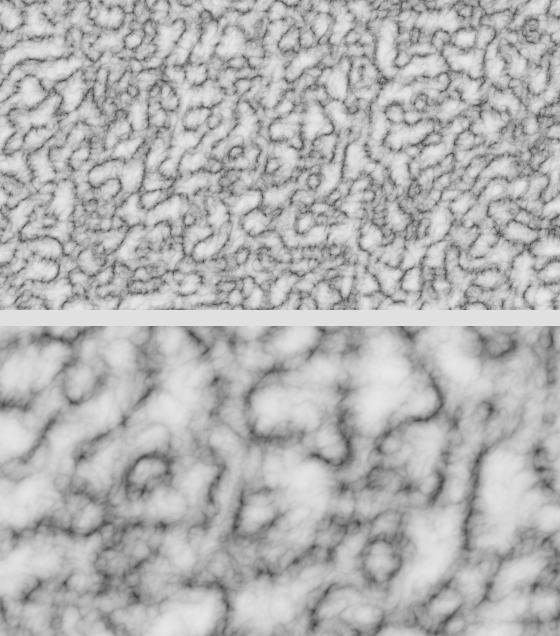
Top: the whole. Bottom: its middle third, enlarged.
A Shadertoy shader for this texture:

```glsl
// Draws grey crinkled turbulence: thin dark creases around pale, finely veined patches.

const float CELLS_PER_HEIGHT = 14.0;
const int OCTAVES = 4;
const vec2 SHEAR = vec2(0.08, 0.13);
const float CREASE_GREY = 0.20;
const float PATCH_GREY = 0.93;
const float TONE_CURVE = 3.9;

// Integer hash of a lattice cell, from 0 to 1
float hash(vec2 cell, uint seed) {
    uvec2 q = uvec2(ivec2(cell)) * uvec2(1597u, 3812u + 203u);
    uint n = (q.x ^ (q.y * 7919u) ^ (seed * 6151u)) * 2654435u;
    n = (n ^ (n >> 15)) * 73471u;
    n = (n ^ (n >> 13)) * 95279u;
    n ^= n >> 16;
    return float(n & 65535u) / 65535.0;
}

// Unit gradient lying close to one of the four axis directions
vec2 axisGradient(vec2 cell, uint seed) {
    float quarter = floor(hash(cell, seed) * 3.999);
    float jitter = hash(cell, seed + 17u) - 0.5;
    float angle = 1.5708 * quarter + jitter;
    return vec2(cos(angle), sin(angle));
}

float cornerRamp(vec2 cell, vec2 corner, vec2 f, uint seed) {
    return dot(axisGradient(cell + corner, seed), f - corner);
}

float gradientNoise(vec2 p, uint seed) {
    vec2 cell = floor(p);
    vec2 f = p - cell;
    vec2 w = f * f * f * (f * (f * 6.0 - 15.0) + 10.0);
    float low = mix(cornerRamp(cell, vec2(0, 0), f, seed),
                    cornerRamp(cell, vec2(1, 0), f, seed), w.x);
    float high = mix(cornerRamp(cell, vec2(0, 1), f, seed),
                     cornerRamp(cell, vec2(1, 1), f, seed), w.x);
    return mix(low, high, w.y);
}

mat2 rotation(float angle) {
    float c = cos(angle), s = sin(angle);
    return mat2(c, s, -s, c);
}

// Folded noise: every octave adds creases where it crosses zero
float turbulence(vec2 p) {
    float total = 0.0;
    float amplitude = 1.0;
    mat2 turn = rotation(0.12);
    for (int i = 0; i < OCTAVES; i++) {
        total += amplitude * abs(gradientNoise(p, uint(i)));
        p = 2.0 * turn * p + vec2(5.37, 9.71);
        amplitude *= 0.5;
    }
    return total;
}

// Saturating curve keeps creases narrow and patches evenly pale
float creaseTone(float height, float dark, float pale, float curve) {
    return mix(pale, dark, exp(-curve * height));
}

void mainImage(out vec4 fragColor, in vec2 fragCoord) {
    vec2 p = fragCoord / iResolution.y * CELLS_PER_HEIGHT;
    p -= SHEAR * p.yx;
    float grey = creaseTone(turbulence(p), CREASE_GREY, PATCH_GREY, TONE_CURVE);
    fragColor = vec4(vec3(grey), 1.0);
}
```
